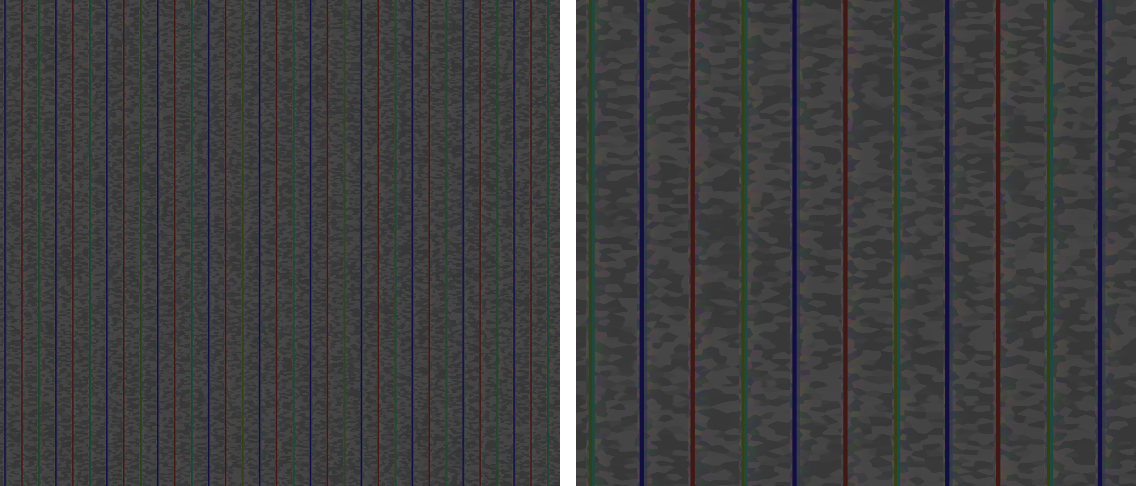
Left: the whole. Right: its middle third, enlarged.
Give the GLSL for this pattern, as a Shadertoy shader.

```glsl
// Charcoal brushed cloth with thin blue, red and green-teal vertical pinstripes.

const float TAU = 6.2831853;
const float STRIPES = 33.0;   // a multiple of three, so the colour cycle wraps
const float SHIFT = 0.2;      // start of the first stripe, in stripe widths
const float COLS = 6.0;       // fibres across one stripe
const float ROWS = 260.0;     // fibres up the cloth

const vec3 CHARCOAL = vec3(0.25);
const vec3 BLUE  = vec3(0.07, 0.05, 0.26);
const vec3 SLATE = vec3(0.19, 0.22, 0.29);
const vec3 RED   = vec3(0.26, 0.09, 0.08);
const vec3 OLIVE = vec3(0.21, 0.25, 0.08);
const vec3 TEAL  = vec3(0.12, 0.29, 0.25);
const vec3 GREEN = vec3(0.09, 0.27, 0.14);

vec3 hash3(vec2 p) {
    vec3 q = fract(p.xyx * vec3(0.1031, 0.1030, 0.0973));
    q += dot(q, q.yxz + 33.33);
    return fract((q.xxy + q.yzz) * q.zyx);
}

// Smooth cellular noise: blends the random values of nearby points, wrapping at period.
vec3 cellular(vec2 p, vec2 period) {
    vec2 cell = floor(p);
    vec3 sum = vec3(0.0);
    float total = 0.0;
    for (int j = -1; j <= 1; j++) {
        for (int i = -1; i <= 1; i++) {
            vec2 corner = cell + vec2(i, j);
            vec2 key = mod(corner, period);
            vec2 d = corner + hash3(key).xy - p;
            float weight = exp(-14.0 * dot(d, d));
            sum += weight * hash3(key + 71.7);
            total += weight;
        }
    }
    return sum / total;
}

// Share of a pixel centred at x that lies between lo and hi.
float band(float x, float lo, float hi, float pixel) {
    float overlap = min(x + 0.5 * pixel, hi) - max(x - 0.5 * pixel, lo);
    return clamp(overlap / pixel, 0.0, 1.0);
}

// Broad uneven wear from layered sines with whole periods.
float wear(vec2 uv) {
    float a = sin(TAU * (3.0 * uv.x + 5.0 * uv.y));
    float b = sin(TAU * (7.0 * uv.x - 11.0 * uv.y) + 2.0 * a);
    return 0.5 * (a + b);
}

// Short fibres beside the pinstripe lengthen into dashes further right.
vec3 cloth(vec2 uv, float u, float id) {
    vec2 p = vec2(id * COLS + COLS * sqrt(u), uv.y * ROWS);
    vec3 fibre = cellular(p, vec2(STRIPES * COLS, ROWS));
    float nap = 1.0 - smoothstep(0.1, 0.55, u);
    float dash = smoothstep(0.3, 0.7, fibre.x) - 0.5;
    vec3 speckle = (fibre - dot(fibre, vec3(1.0 / 3.0))) * 0.09 * nap;
    float tone = 0.052 * dash + mix(-0.006, 0.016, nap) + 0.005 * wear(uv);
    return CHARCOAL + tone + speckle;
}

// Lays one pinstripe over the cloth; kind 0 is blue, 1 red, 2 green.
vec3 pinstripe(vec3 base, float u, float kind, float drift, float pixel) {
    if (kind < 0.5) {
        base = mix(base, SLATE, 0.7 * band(u, 0.135, 0.2, pixel));
        return mix(base, BLUE, band(u, 0.05, 0.135, pixel));
    }
    if (kind < 1.5) {
        return mix(base, RED, band(u, 0.05, 0.135, pixel));
    }
    base = mix(base, mix(GREEN, OLIVE, drift), band(u, 0.05, 0.115, pixel));
    return mix(base, mix(GREEN, TEAL, 0.4 + 0.6 * drift), band(u, 0.115, 0.17, pixel));
}

void mainImage(out vec4 fragColor, in vec2 fragCoord) {
    vec2 uv = fragCoord / iResolution.xy;
    float x = uv.x * STRIPES - SHIFT;
    float u = fract(x);
    float id = mod(floor(x), STRIPES);
    float pixel = STRIPES / iResolution.x;

    // The paired green threads separate towards the centre of the cloth.
    float drift = 0.5 - 0.5 * cos(TAU * uv.x);
    vec3 color = cloth(uv, u, id);
    color = pinstripe(color, u, mod(id, 3.0), drift, pixel);
    fragColor = vec4(color, 1.0);
}
```
